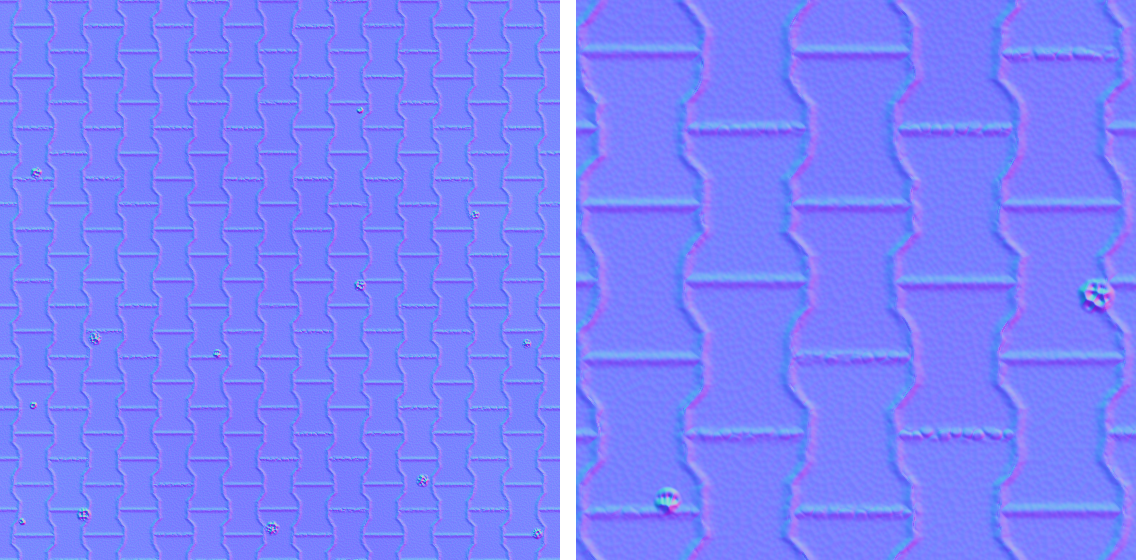
Left, the full canvas; right, a detail of the centre.
Give the GLSL for this texture map, as a WebGL 2 fragment shader.

```glsl
#version 300 es
precision highp float;

#define GRID vec2(16.0, 11.0)      // columns and blocks per column
#define OFFSET vec2(0.0286, 0.0441) // where the first block starts
#define FLARE 0.085                // sideways step of the edges, in columns
#define SIDE_WIDTH 0.0038
#define JOINT_WIDTH 0.0032
#define SIDE_SLOPE 0.42
#define JOINT_SLOPE 0.50
#define WEAR 0.75
#define GRAIN 0.035
#define TILT 0.045
#define CHIP_CELLS 9.0
#define CHIP_CHANCE 0.09

uniform vec2 u_resolution;
out vec4 fragColor;

const float TAU = 6.2831853;

vec2 hash2(vec2 p) {
    vec3 q = fract(p.xyx * vec3(0.1031, 0.1030, 0.0973));
    q += dot(q, q.yzx + 33.33);
    return fract((q.xx + q.yz) * q.zy);
}

// Distance to the nearest scattered point, repeating after one canvas
float cellular(vec2 p, float cells) {
    p *= cells;
    vec2 id = floor(p);
    float nearest = 2.0;
    for (int y = -1; y <= 1; y++)
        for (int x = -1; x <= 1; x++) {
            vec2 cell = id + vec2(x, y);
            vec2 point = cell + hash2(mod(cell, cells));
            nearest = min(nearest, length(point - p));
        }
    return nearest;
}

struct Paving {
    float side;   // signed distance to the stepped edge
    float joint;  // signed distance to the cross joint
    vec2 block;
    vec2 jointId;
};

Paving paving(vec2 p) {
    vec2 g = (p - OFFSET) * GRID;
    float k = round(g.x);
    float parity = mod(k, 2.0) * 2.0 - 1.0;
    float step_ = clamp(2.1 * cos(TAU * g.y), -1.0, 1.0);
    float wobble = 0.012 * sin(TAU * 23.0 * p.y + k * 2.4)
                 + 0.008 * sin(TAU * 61.0 * p.y + k * 4.1);
    float side = g.x - k - parity * FLARE * step_ - wobble;

    float column = side > 0.0 ? k : k - 1.0;
    float v = g.y + 0.5 * mod(column, 2.0);
    vec2 block = mod(vec2(column, floor(v)), GRID);
    vec2 jointId = mod(vec2(column, round(v)), GRID);
    float shift = 0.02 * (hash2(jointId + 7.0).x - 0.5);
    return Paving(side / GRID.x, (v - round(v) - shift) / GRID.y, block, jointId);
}

float ridge(float d, float width) {
    return width * exp(-d * d / (width * width));
}

// Rare crumbled spots
float chipMask(vec2 p) {
    vec2 cell = floor(p * CHIP_CELLS);
    vec2 place = 0.2 + 0.6 * hash2(cell + 31.0);
    vec2 odds = hash2(cell + 83.0);
    float radius = mix(0.05, 0.15, odds.y);
    float d = length(fract(p * CHIP_CELLS) - place);
    return step(odds.x, CHIP_CHANCE) * (1.0 - smoothstep(0.4 * radius, radius, d));
}

float height(vec2 p) {
    Paving s = paving(p);
    float coarse = cellular(p, 170.0);
    float fine = cellular(p, 290.0);

    // Some joints are ragged, others nearly clean
    float ragged = WEAR * mix(0.15, 1.0, pow(hash2(s.jointId + 3.0).x, 1.5));
    float jointWear = 1.0 - ragged * smoothstep(0.3, 0.8, coarse);
    float patchy = 0.5 + 0.5 * sin(TAU * 5.0 * p.y + 9.0 * s.block.x);
    float sideWear = 1.0 - 0.45 * WEAR * patchy * smoothstep(0.3, 0.8, coarse);

    float side = SIDE_SLOPE * ridge(s.side, SIDE_WIDTH) * sideWear;
    float joint = JOINT_SLOPE * ridge(s.joint, JOINT_WIDTH) * jointWear;
    float surface = fine * GRAIN / 290.0 * 2.0;
    float crumble = chipMask(p) * coarse * 0.006;
    return max(side, joint) + surface + crumble;
}

void main() {
    vec2 p = gl_FragCoord.xy / u_resolution;

    // Slope by central differences
    vec2 e = vec2(0.0009, 0.0);
    vec2 slope = vec2(height(p + e.xy) - height(p - e.xy),
                      height(p + e.yx) - height(p - e.yx)) / (2.0 * e.x);

    // Gentle lean of each block and of the whole ground
    vec2 lean = (hash2(paving(p).block + 17.0) - 0.5) * TILT;
    vec2 ground = vec2(-0.04, 0.02 + 0.03 * cos(TAU * p.x)
                + 0.012 * sin(TAU * (2.0 * p.y + p.x)));

    vec3 normal = normalize(vec3(ground + lean - slope, 1.0));
    fragColor = vec4(normal * 0.5 + 0.5, 1.0);
}
```
